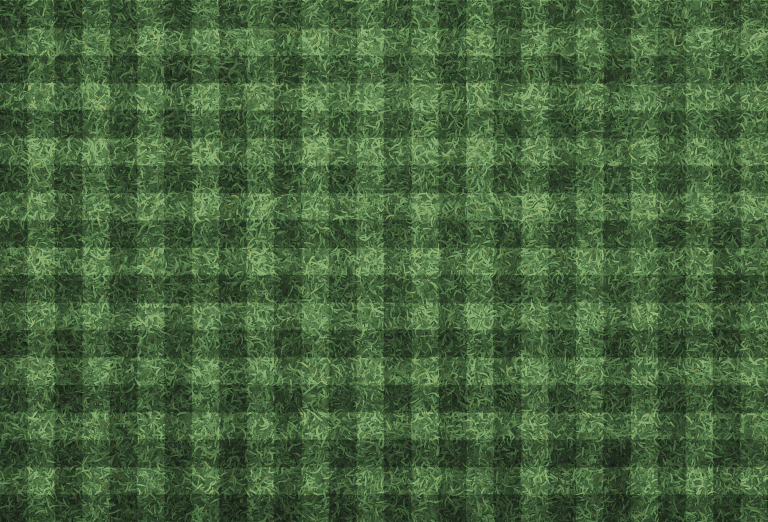
This pattern is drawn by a Shadertoy shader. Its source:

```glsl
// Gingham check on dense mown turf: 14 repeats across and about 9.5 down.
// Crossed light and dark bands multiply a field of short, curved grass blades
// layered on jittered grids, with soft clumps and a gentle rise in light upward.

vec3 hash3(vec2 p) {
    vec3 q = fract(p.xyx * vec3(0.1031, 0.1030, 0.0973));
    q += dot(q, q.yxz + 33.33);
    return fract((q.xxy + q.yzz) * q.zyx);
}

float valueNoise(vec2 p) {
    vec2 i = floor(p), f = fract(p);
    f = f * f * (3.0 - 2.0 * f);
    return mix(mix(hash3(i).x, hash3(i + vec2(1, 0)).x, f.x),
               mix(hash3(i + vec2(0, 1)).x, hash3(i + vec2(1, 1)).x, f.x), f.y);
}

float fbm(vec2 p) {
    float sum = 0.0, amp = 0.5;
    for (int i = 0; i < 4; i++) {
        sum += amp * valueNoise(p);
        p = p * 2.03 + 17.7;
        amp *= 0.5;
    }
    return sum;
}

// Signed distance to the band edge, positive inside the light half of a repeat
float bandDistance(float x) {
    return 0.25 - abs(fract(x) - 0.75);
}

// x: brightness of the topmost blade, y: how straw-coloured it is
vec2 grass(vec2 p, float px) {
    vec2 turf = vec2(0.5 + 0.25 * valueNoise(p * 22.0), 0.0);
    for (int layer = 0; layer < 7; layer++) {
        float level = float(layer);
        vec2 grid = p / 0.12 + level * vec2(0.37, 0.61);
        vec2 home = floor(grid);
        for (int k = 0; k < 9; k++) {
            vec2 cell = home + vec2(k % 3 - 1, k / 3 - 1);
            vec3 place = hash3(cell + level * 41.3 + 7.0);
            vec3 look = hash3(cell + level * 67.9 + 211.0);

            // Blade frame: x runs along the blade, y across it
            float angle = 6.2832 * place.z;
            vec2 axis = vec2(cos(angle), sin(angle));
            vec2 d = (grid - cell - place.xy) * 0.12;
            d = vec2(dot(d, axis), dot(d, vec2(-axis.y, axis.x)));
            d.y += (look.x - 0.5) * 9.0 * d.x * d.x;

            float halfLength = mix(0.045, 0.1, look.y);
            float halfWidth = 0.014 * (1.0 - 0.5 * clamp(d.x / halfLength, 0.0, 1.0));
            float dist = length(vec2(max(abs(d.x) - halfLength, 0.0), d.y)) - halfWidth;
            float cover = clamp(0.5 - dist / px, 0.0, 1.0);

            float tone = 0.54 + 0.04 * level + 0.95 * look.z * look.z;
            float straw = smoothstep(0.86, 1.0, fract(look.x * 7.0 + look.z));
            turf = mix(turf, vec2(tone, straw), cover);
        }
    }
    return turf;
}

// Green ramp from deep shade to lit blade tips
vec3 turfColor(float red) {
    float t = clamp((red - 0.14) / 0.34, -0.15, 1.2);
    return vec3(0.14, 0.20, 0.13) + vec3(0.34, 0.43, 0.27) * t
         + vec3(0.0, 0.13, 0.02) * t * (1.0 - t);
}

void mainImage(out vec4 fragColor, in vec2 fragCoord) {
    vec2 uv = fragCoord / iResolution.xy;
    vec2 p = fragCoord / iResolution.x * 14.0;
    float px = 14.0 / iResolution.x;

    // Crossed bands with slightly ragged edges, fading toward the upper right
    vec2 ragged = p + 0.025 * (vec2(valueNoise(p * 14.0), valueNoise(p * 14.0 + 53.0)) - 0.5);
    vec2 band = vec2(bandDistance(ragged.x), bandDistance(ragged.y));
    float soft = max(0.7 * px, 0.01);
    vec2 gain = mix(vec2(0.82), vec2(1.17), smoothstep(-soft, soft, band));
    float check = pow(gain.x * gain.y, 1.0 - 0.3 * uv.x * uv.y);

    // Faint seams where bands meet
    vec2 seam = 1.0 - smoothstep(0.0, 0.03, abs(band));
    check *= 1.0 - 0.05 * max(seam.x, seam.y);

    // Uneven growth, light from above, darker corners
    float clumps = 1.0 + 0.45 * (fbm(p * 1.6) - 0.47) + 0.25 * (fbm(p * 0.45 + 9.0) - 0.47);
    vec2 centred = uv - 0.5;
    float light = mix(0.92, 1.13, uv.y) * (1.05 - 0.3 * dot(centred, centred));

    vec2 turf = grass(p, px);
    vec3 col = turfColor(0.28 * check * clumps * light * turf.x);
    col += turf.y * vec3(0.07, 0.02, -0.01) * check;
    fragColor = vec4(clamp(col, 0.0, 1.0), 1.0);
}
```
